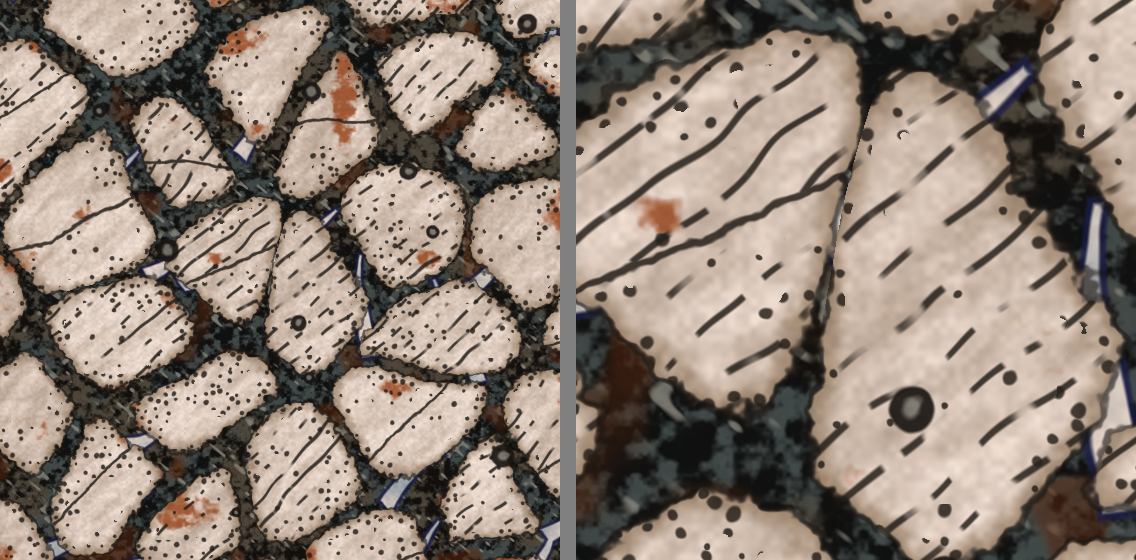
Left: the whole. Right: its middle third, enlarged.
Reproduce this texture procedurally as a Shadertoy shader.

```glsl
// Thin section of rounded cream mineral grains with cracks and pits in a dark, glittering matrix.
#define GRAINS 4.7
#define ROUNDING 14.0
#define GAP 0.07
#define PITS 62.0
#define BUBBLES 8.0
#define SHARDS 6.0
#define MATRIX_DETAIL 95.0
#define CREAM vec3(0.885, 0.815, 0.765)
#define TAN vec3(0.74, 0.66, 0.595)
#define BROWN vec3(0.45, 0.37, 0.29)
#define DARK vec3(0.10, 0.085, 0.07)
#define RUST vec3(0.58, 0.25, 0.09)

vec2 hash2(vec2 p) {
    return fract(sin(vec2(dot(p, vec2(127.1, 311.7)), dot(p, vec2(269.5, 183.3)))) * 43758.5453);
}

float noise(vec2 p) {
    vec2 i = floor(p), f = fract(p);
    f = f * f * (3.0 - 2.0 * f);
    return mix(mix(hash2(i).x, hash2(i + vec2(1, 0)).x, f.x),
               mix(hash2(i + vec2(0, 1)).x, hash2(i + vec2(1, 1)).x, f.x), f.y);
}

float fbm(vec2 p) {
    return 0.55 * noise(p) + 0.3 * noise(p * 2.1 + 7.3) + 0.15 * noise(p * 4.3 + 3.1);
}

mat2 rot(float a) { return mat2(cos(a), sin(a), -sin(a), cos(a)); }

// Rounded Voronoi cell: distance to its border, its id and the offset from its centre
float grainCell(vec2 p, out vec2 id, out vec2 local) {
    vec2 base = floor(p), centre = vec2(0);
    float best = 9.0;
    for (int y = -1; y <= 1; y++) for (int x = -1; x <= 1; x++) {
        vec2 c = base + vec2(x, y);
        vec2 r = c + 0.12 + 0.76 * hash2(c) - p;
        if (dot(r, r) < best) { best = dot(r, r); id = c; centre = r; }
    }
    float sum = 0.0;
    for (int y = -2; y <= 2; y++) for (int x = -2; x <= 2; x++) {
        if (x == 0 && y == 0) continue;
        vec2 c = id + vec2(x, y);
        vec2 r = c + 0.12 + 0.76 * hash2(c) - p;
        sum += exp(-ROUNDING * dot(0.5 * (centre + r), normalize(r - centre)));
    }
    local = -centre;
    return -log(sum) / ROUNDING;
}

// Scattered round spots: x is the distance over the radius, y the blur of one pixel
vec2 spots(vec2 uv, float scale, float density, float radius, float px) {
    vec2 p = uv * scale, base = floor(p), res = vec2(9.0, 0.1);
    for (int y = -1; y <= 1; y++) for (int x = -1; x <= 1; x++) {
        vec2 c = base + vec2(x, y), h = hash2(c + 31.7), k = hash2(c + 83.1);
        if (k.x > density) continue;
        float r = radius * (0.55 + 0.9 * k.y);
        float d = length(p - c - 0.15 - 0.7 * h) / r;
        if (d < res.x) res = vec2(d, px * scale / r);
    }
    return res;
}

// Bent glass slivers: signed distance in canvas units
float shards(vec2 uv) {
    vec2 p = uv * SHARDS, base = floor(p);
    float d = 9.0;
    for (int y = -1; y <= 1; y++) for (int x = -1; x <= 1; x++) {
        vec2 c = base + vec2(x, y), h = hash2(c + 12.9), k = hash2(c + 57.3);
        if (k.x > 0.5) continue;
        vec2 q = rot(-0.4 - 2.2 * h.x * k.y) * (p - c - h);
        float len = 0.25 + 0.45 * k.y;
        q.y += 0.45 * (h.y - 0.5) * q.x * q.x / len;
        d = min(d, max(abs(q.y) - 0.065 * (1.0 - 0.6 * q.x / len), abs(q.x) - len));
    }
    return d / SHARDS;
}

vec3 matrixColor(vec2 uv, float px) {
    float fine = fbm(uv * MATRIX_DETAIL), broad = fbm(uv * 11.0 + 4.0);
    vec3 col = mix(DARK * 0.7, vec3(0.30, 0.27, 0.225), smoothstep(0.3, 0.68, fine + 0.35 * (broad - 0.5)));
    col = mix(col, col * vec3(0.85, 1.06, 1.25), smoothstep(0.4, 0.65, noise(uv * 17.0)));
    float fleck = noise(rot(0.7) * uv * vec2(65.0, 120.0) + 9.0);
    col = mix(col, vec3(0.52, 0.51, 0.47), smoothstep(0.73, 0.93, fleck) * 0.85);
    col = mix(col, RUST * 0.6, 0.5 * smoothstep(0.72, 0.85, noise(uv * 19.0 + 40.0)));
    // glass slivers with a blue rim
    float s = shards(uv + 0.006 * (noise(uv * 40.0) - 0.5));
    col = mix(col, vec3(0.10, 0.11, 0.27), 0.8 * (1.0 - smoothstep(0.001, 0.004 + px, s)));
    return mix(col, mix(vec3(0.57, 0.61, 0.64), CREAM, noise(uv * 30.0)), 1.0 - smoothstep(-0.003 - px, 0.0, s));
}

void mainImage(out vec4 fragColor, in vec2 fragCoord) {
    vec2 uv = fragCoord / iResolution.y;
    float px = 1.0 / iResolution.y;

    // grain outlines, warped and frayed
    vec2 warp = vec2(noise(uv * 9.0), noise(uv * 9.0 + 50.0)) - 0.5;
    vec2 id, local;
    vec2 p = rot(-0.65) * (uv + 0.035 * warp) * GRAINS * vec2(0.93, 1.07) + 3.4;
    float edge = grainCell(p, id, local);
    vec2 rnd = hash2(id + 5.3), kind = hash2(id + 71.9);
    float fray = fbm(uv * 65.0 + 20.0) - 0.5;
    float d = edge - GAP * (0.35 + 1.1 * rnd.x) - 0.10 * (noise(uv * 8.0 + 15.0) - 0.5) + 0.085 * fray;

    // polished grain surface: diagonal streaks and soft relief
    vec2 lay = rot(-0.75 + 0.35 * (rnd.y - 0.5)) * uv;
    float streak = fbm(lay * vec2(14.0, 60.0));
    float relief = fbm(uv * 38.0) - fbm(uv * 38.0 + vec2(-0.25, 0.25));
    float tone = 0.72 + 1.2 * (streak - 0.5) + 0.7 * (noise(uv * 7.0) - 0.5) + 1.3 * relief;
    vec3 col = mix(TAN, CREAM, clamp(tone, 0.0, 1.2));
    col = mix(col, BROWN * 1.25, 0.75 * (1.0 - smoothstep(0.0, 0.09, d)));

    // rust stains
    float stain = noise(uv * 13.0 + 60.0) + 0.3 * fray;
    col = mix(col, RUST, 0.8 * smoothstep(0.84, 0.98, stain));

    // beaded cleavage lines in some grains, one long fracture in others
    float row = lay.y * 34.0 + 0.35 * (noise(uv * 24.0) - 0.5);
    float line = abs(fract(row) - 0.5) / 34.0;
    float beads = smoothstep(0.42, 0.6, noise(lay * vec2(75.0, 20.0)) + 0.4 * (hash2(vec2(floor(row), id.x)).x - 0.5));
    float crack = step(0.5, kind.x) * beads * (1.0 - smoothstep(0.001, 0.0025 + px, line));
    float cut = abs((rot(kind.y * 3.0) * local).x + 0.1 * (rnd.x - 0.5) + 0.03 * fray) / GRAINS;
    crack = max(crack, step(0.45, kind.y) * (1.0 - smoothstep(0.001, 0.0025 + px, cut)));
    col = mix(col, DARK * 1.4, 0.85 * crack);

    // pits, crowded towards the rims
    float crowd = 0.06 + 0.6 * (1.0 - smoothstep(0.0, 0.15, d)) + 0.5 * smoothstep(0.58, 0.8, noise(uv * 10.0 + 33.0));
    vec2 pit = spots(uv + 0.004 * fray, PITS, crowd, 0.21, px);
    col = mix(col, DARK * 1.5, 0.85 * (1.0 - smoothstep(0.65, 1.0 + pit.y, pit.x)));

    // matrix between the grains, with a dark contour
    float inside = smoothstep(-0.008, 0.012 + px * GRAINS, d);
    col = mix(matrixColor(uv, px), col, inside);
    col = mix(col, DARK, 0.6 * (1.0 - smoothstep(0.004, 0.018, abs(d + 0.004))));

    // bubbles: black ring, grey core with a glint
    vec2 bubble = spots(uv + 0.003 * fray, BUBBLES, 0.22, 0.12, px);
    vec3 core = mix(vec3(0.46, 0.44, 0.41), DARK, smoothstep(0.25, 0.6, bubble.x + 0.5 * fray));
    col = mix(col, core, 0.92 * (1.0 - smoothstep(0.85, 1.0 + bubble.y, bubble.x)));

    // fine grit
    col *= 0.95 + 0.1 * noise(uv * 230.0);
    fragColor = vec4(clamp(col, 0.0, 1.0), 1.0);
}
```
